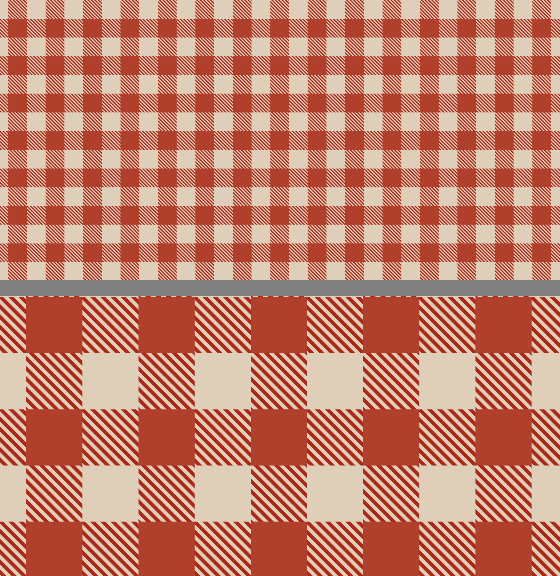
Top: the whole. Bottom: its middle third, enlarged.
A WebGL 1 fragment shader for this pattern:

```glsl
precision mediump float;
// Red and cream gingham cloth: crossing bands woven together by a diagonal twill.
uniform vec2 u_resolution;

#define PERIOD 0.1337                // one check repeat, in canvas heights
#define BAND_CENTRE vec2(0.0628, 0.0972)
#define BAND_WIDTH 0.5               // dyed share of each repeat
#define TWILL_LINES 11.0             // diagonal lines per repeat
#define TWILL_WIDTH 0.5              // share of a twill line with the warp on top
#define SOFTNESS 0.6                 // edge blur, in output pixels
#define CREAM vec3(0.88, 0.81, 0.72)
#define SOLID_RED vec3(0.69, 0.25, 0.17)
#define THREAD_RED vec3(0.67, 0.16, 0.10)

// Soft stripe centred on whole numbers; blur is in units of the phase.
float stripe(float phase, float width, float blur) {
  float fromCentre = abs(fract(phase + 0.5) - 0.5);
  return clamp((0.5 * width - fromCentre) / blur + 0.5, 0.0, 1.0);
}

void main() {
  vec2 cell = (gl_FragCoord.xy / u_resolution.y - BAND_CENTRE) / PERIOD;
  float blur = SOFTNESS / (u_resolution.y * PERIOD);

  // Dyed bands in both thread directions
  float warp = stripe(cell.x, BAND_WIDTH, blur);
  float weft = stripe(cell.y, BAND_WIDTH, blur);

  // Diagonal twill decides which thread lies on top
  float twillBlur = blur * TWILL_LINES * sqrt(2.0);
  float warpOnTop = stripe((cell.x + cell.y) * TWILL_LINES, TWILL_WIDTH, twillBlur);
  float dyed = mix(weft, warp, warpOnTop);

  // Crossings of two dyed bands read as a solid, slightly lighter red
  vec3 red = mix(THREAD_RED, SOLID_RED, warp * weft);
  gl_FragColor = vec4(mix(CREAM, red, dyed), 1.0);
}
```
